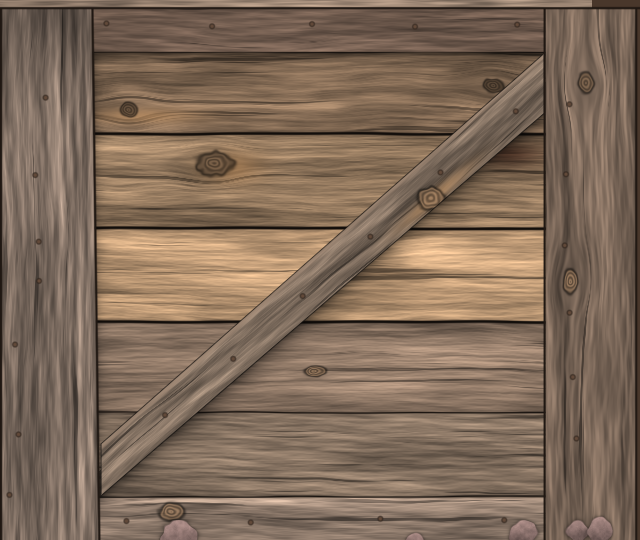
Reproduce this texture procedurally as a Shadertoy shader.

```glsl
const vec3 GAP = vec3(.12, .09, .07), TAN = vec3(.74, .55, .36);

float hash(vec2 p) { return fract(sin(dot(p, vec2(127.1, 311.7))) * 43758.5); }

float noise(vec2 p) {
  vec2 i = floor(p), f = fract(p);
  f = f * f * (3. - 2. * f);
  return mix(mix(hash(i), hash(i + vec2(1, 0)), f.x),
             mix(hash(i + vec2(0, 1)), hash(i + vec2(1, 1)), f.x), f.y);
}

float fbm(vec2 p) {
  float sum = 0., amp = .533;
  for (int i = 0; i < 4; i++, amp *= .5) {
    sum += amp * noise(p);
    p = p * 2.03 + 17.3;
  }
  return sum;
}

float cover(float d, float soft) { return smoothstep(soft, -soft, d); }

float glow(vec2 p, vec2 c, vec2 r) { p = (p - c) / r; return exp(-dot(p, p)); }

// Weathered wood: q.x runs along the grain, q.y across it
vec3 wood(vec2 q, vec3 base, float seed) {
  q += seed * vec2(3.7, 5.3);
  float y = q.y + .035 * fbm(q * vec2(2.5, 7));
  float bands = fbm(vec2(q.x * 1.6, y * 42.)) - .5;
  float fibre = fbm(vec2(q.x * 16., y * 230.)) - .5;
  float rings = sin(y * 260. + 9. * fbm(q * vec2(2, 14)));
  float crack = smoothstep(.64, .76, fbm(vec2(q.x * 2.2, y * 95.)));
  float stain = smoothstep(.42, .72, fbm(q * vec2(5, 20)));
  base *= 1.05 + .7 * bands + .55 * fibre + .05 * rings;
  return base * (1. - .18 * stain) * (1. - .4 * crack);
}

// Pushes the grain aside around a knot
float bend(vec2 p, vec2 c) { return .8 * (c.y - p.y) * glow(p, c, vec2(.06, .04)); }

vec3 knot(vec3 col, vec2 p, vec2 c, vec2 r, float tone) {
  float d = length((p - c) / r) + .35 * noise(p * 90.) - .17;
  vec3 heart = vec3(.62, .49, .37) * tone * (.8 + .22 * sin(d * 17.));
  col = mix(col, heart, .8 * smoothstep(1.1, .8, d));
  return col * (1. - .45 * glow(vec2(d), vec2(1), vec2(.23)));
}

// Nail heads spread from a to b with jitter
vec3 nails(vec3 col, vec2 p, vec2 a, vec2 b, float count, float jitter, float soft) {
  for (float i = 0.; i < count; i++) {
    float t = i / (count - 1.);
    vec2 c = mix(a, b, t) + jitter * (vec2(hash(a + t), hash(b + t)) - .5);
    float d = length(p - c);
    col = mix(col, GAP * 1.7, .8 * cover(d - .0055, soft));
    col = mix(col, GAP * 3.2, cover(d - .003, soft));
  }
  return col;
}

vec3 planks(vec2 p, float soft) {
  const float edge[6] = float[6](.904, .752, .577, .404, .236, .08);
  const vec3 tint[5] = vec3[5](vec3(.53, .43, .34), vec3(.61, .5, .39),
    vec3(.74, .6, .46), vec3(.56, .47, .4), vec3(.55, .47, .4));
  vec2 eye = vec2(.397, .697), left = vec2(.238, .796), right = vec2(.914, .841);
  int row = 0;
  for (int i = 1; i < 5; i++) row += int(p.y < edge[i]);
  vec2 q = p + vec2(0, bend(p, eye) + bend(p, left) + bend(p, right));
  vec3 col = wood(q, tint[row], float(row) + 1.);
  // Stains and knots
  col = mix(col, TAN, .55 * glow(p, vec2(.27, .785), vec2(.1, .014)));
  col = mix(col, TAN, .6 * glow(p, vec2(.43, .69), vec2(.055, .03)));
  col *= 1. - vec3(.38, .48, .5) * glow(p, vec2(.94, .715), vec2(.07, .025));
  col = knot(col, p, left, vec2(.015, .013), .55);
  col = knot(col, p, right, vec2(.018, .013), .5);
  col = knot(col, p, eye, vec2(.033, .021), .7);
  col = knot(col, p, vec2(.583, .313), vec2(.02, .01), .9);
  // Seams
  for (int i = 0; i < 6; i++) {
    float d = abs(p.y - edge[i] - .003 * noise(vec2(p.x * 9., i)) + .0015);
    col *= 1. - .25 * exp(-d * 160.);
    col = mix(col, GAP * .6, cover(d - (i > 0 && i < 4 ? .0025 : .0012), soft));
  }
  return col;
}

void mainImage(out vec4 fragColor, in vec2 fragCoord) {
  vec2 p = fragCoord / iResolution.xy * vec2(1.185, 1), up = p.yx;
  float soft = 1. / iResolution.y, side = p.x - mix(.183, .17, p.y);
  vec3 col = planks(p, soft) * (1. - .35 * exp(-max(side, 0.) * 110.));
  col *= 1. - .35 * exp(-abs(p.y - .9) * 90.);

  // Rails
  vec3 rail = wood(p, vec3(.43, .35, .3), 8.);
  rail = nails(rail, p, vec2(.2, .953), vec2(.96, .955), 5., .008, soft);
  col = mix(col, rail, cover(.904 - p.y, soft));
  rail = wood(p, vec3(.58, .5, .44), 9.) * (1. + .2 * cover(abs(p.y - .073) - .004, .003));
  rail = knot(rail, p, vec2(.318, .052), vec2(.022, .016), 1.);
  rail = nails(rail, p, vec2(.235, .032), vec2(.93, .035), 4., .012, soft);
  col = mix(col, rail, cover(p.y - .078, soft));

  // Diagonal brace
  vec2 dir = vec2(.754, .657), rel = p - vec2(.187, .13);
  float t = rel.x / .822, rise = rel.y - .717 * t, tall = mix(.048, .0555, t);
  float d = max(abs(rise) - tall, max(-rel.x, p.x - 1.008));
  col *= 1. - .5 * exp(-max(-rise - tall, 0.) * 50.) * step(rise, 0.);
  vec2 q = vec2(dot(rel, dir), dot(rel, vec2(-dir.y, dir.x)));
  vec3 brace = wood(q, vec3(.52, .45, .39), 12.);
  brace = mix(brace, vec3(.66, .56, .48), .65 * cover(tall - rise - .011, .005));
  brace = mix(brace, TAN, .6 * glow(q, vec2(.8, -.025), vec2(.09, .012)));
  brace = knot(brace, p, vec2(.798, .633), vec2(.026, .019), 1.);
  brace = nails(brace, p, vec2(.3, .226), vec2(.949, .79), 6., .012, soft);
  col = mix(col, brace, cover(d, soft)) * (1. - .7 * cover(abs(d) - .001, soft));

  // Posts
  vec3 post = wood(up, vec3(.54, .47, .42), 15.);
  float wave = sin(p.x * 330. + 5. * noise(up * vec2(5, 9)));
  post *= 1. + .14 * wave * smoothstep(.07, .12, p.x);
  post *= 1. - .3 * glow(p, vec2(.11, .98), vec2(.09, .07));
  post = nails(post, p, vec2(.055, .12), vec2(.1, .82), 7., .085, soft);
  col = mix(col, post, cover(side, soft));
  vec2 low = vec2(1.056, .478), high = vec2(1.085, .846);
  up.y += bend(up, low.yx) + bend(up, high.yx);
  post = wood(up, vec3(.51, .43, .37), 19.);
  post = knot(post, p, low, vec2(.013, .023), 1.);
  post = knot(post, p, high, vec2(.015, .018), .8);
  post = nails(post, p, vec2(1.058, .18), vec2(1.046, .8), 6., .02, soft);
  col = mix(col, post, cover(1.01 - p.x, soft));
  col = mix(col, GAP * 2.4, cover(1.179 - p.x, soft));
  float gaps = min(abs(side - .001), min(abs(p.x - 1.0085), abs(p.x - 1.178)));
  col = mix(col, GAP, cover(min(gaps - .002, p.x - .004), soft));

  // Pale ledge
  vec3 ledge = mix(wood(p, vec3(.7, .6, .52), 23.), GAP * 2.4, step(1.096, p.x));
  col = mix(mix(col, GAP, cover(.983 - p.y, soft)), ledge, cover(.987 - p.y, soft));

  // Stones: x, y, radius
  const vec3 stones[5] = vec3[5](vec3(.332, .002, .034), vec3(.77, -.006, .018),
    vec3(.969, .011, .025), vec3(1.069, .017, .02), vec3(1.112, .017, .023));
  for (int i = 0; i < 5; i++) {
    vec2 s = (p - stones[i].xy) / stones[i].z;
    float r = length(s) - 1. + .3 * noise(p * 70.) - .15;
    vec3 rock = vec3(.6, .49, .47) * (.7 + .25 * s.y + .35 * fbm(p * 120.));
    col *= 1. - .4 * exp(-max(r, 0.) * 9.);
    col = mix(col, rock, cover(r, soft / stones[i].z));
  }
  fragColor = vec4(col, 1);
}
```
